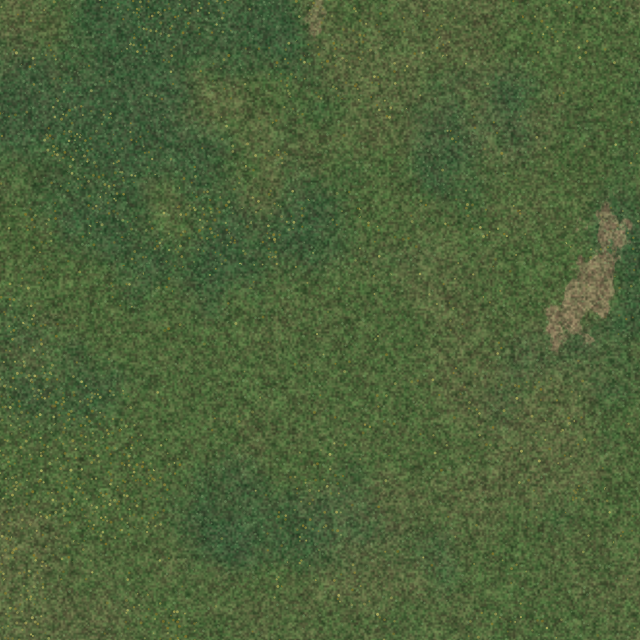
Reproduce this texture procedurally as a Shadertoy shader.

```glsl
// A meadow seen from above: fine green grain over broad drifts of tone,
// with clustered yellow flowers, pale blades and ragged patches of bare earth.
// Layered value noise gives the turf; jittered cells scatter the flecks.

const vec3 GRASS       = vec3(0.302, 0.388, 0.222);
const vec3 COOL_GRASS  = vec3(0.225, 0.335, 0.220);
const vec3 DRY_GRASS   = vec3(0.370, 0.400, 0.255);
const vec3 EARTH       = vec3(0.520, 0.465, 0.350);
const vec3 PALE_FLOWER = vec3(0.740, 0.720, 0.390);
const vec3 OCHRE       = vec3(0.540, 0.470, 0.160);
const vec3 PALE_BLADE  = vec3(0.470, 0.600, 0.400);
const vec3 SHADE       = vec3(0.190, 0.250, 0.160);

float hash(vec2 cell, float seed) {
    uvec2 q = uvec2(ivec2(cell) + 4096);
    uint h = q.x * 1597334677u ^ q.y * 3812015801u ^ uint(seed) * 2654435769u;
    h = (h ^ (h >> 16)) * 2246822519u;
    h = (h ^ (h >> 13)) * 3266489917u;
    h ^= h >> 16;
    return float(h >> 8) / 16777216.0;
}

float noise(vec2 p, float seed) {
    vec2 i = floor(p), f = fract(p);
    f = f * f * (3.0 - 2.0 * f);
    float low  = mix(hash(i, seed), hash(i + vec2(1, 0), seed), f.x);
    float high = mix(hash(i + vec2(0, 1), seed), hash(i + vec2(1, 1), seed), f.x);
    return mix(low, high, f.y);
}

float fbm(vec2 p, float seed) {
    float sum = 0.0, weight = 0.5;
    for (int octave = 0; octave < 5; octave++) {
        sum += weight * noise(p, seed + float(octave));
        p = mat2(1.6, 1.2, -1.2, 1.6) * p;
        weight *= 0.5;
    }
    return sum / 0.97;
}

// Soft spots, one per cell at most: x is coverage, y a random tint.
vec2 flecks(vec2 uv, float cells, float density, float seed) {
    vec2 p = uv * cells, base = floor(p), result = vec2(0.0);
    float blur = max(0.18, 0.6 * cells / iResolution.y);
    for (int y = -1; y <= 1; y++)
    for (int x = -1; x <= 1; x++) {
        vec2 cell = base + vec2(x, y);
        if (hash(cell, seed) > density) continue;
        vec2 center = cell + vec2(hash(cell, seed + 1.0), hash(cell, seed + 2.0));
        float radius = mix(0.22, 0.42, hash(cell, seed + 3.0));
        float spot = 1.0 - smoothstep(radius - blur, radius + blur, length(p - center));
        spot *= mix(0.45, 1.0, hash(cell, seed + 4.0));
        if (spot > result.x) result = vec2(spot, hash(cell, seed + 5.0));
    }
    return result;
}

// Ragged stain, strongest at its center, broken up by noise.
float patchMask(vec2 uv, vec2 center, vec2 size, float tilt, float seed) {
    float c = cos(tilt), s = sin(tilt);
    vec2 d = mat2(c, -s, s, c) * (uv - center) / size;
    float ragged = fbm(uv * vec2(38.0, 28.0), seed);
    return smoothstep(0.50, 0.62, ragged + 0.16 - 0.24 * dot(d, d));
}

void mainImage(out vec4 fragColor, in vec2 fragCoord) {
    vec2 uv = fragCoord / iResolution.y;

    // Broad drifts of cool and dry grass
    float drift = fbm(uv * 5.0, 11.0);
    float dryness = fbm(uv * 7.0 + 3.0, 23.0);
    float edgeShade = smoothstep(0.93, 1.0, uv.x) * smoothstep(0.65, 0.85, uv.y);
    float upperLeft = smoothstep(0.5, 0.0, uv.x) * smoothstep(0.45, 0.9, uv.y);
    float cool = smoothstep(0.50, 0.78, drift + 0.08 * upperLeft + 0.14 * edgeShade);
    float dry = smoothstep(0.45, 0.72, dryness + 0.05 * (1.0 - uv.y));
    vec3 color = mix(GRASS, DRY_GRASS, 0.65 * dry);
    color = mix(color, COOL_GRASS, 0.75 * cool);

    // Bare earth
    float earth = patchMask(uv, vec2(0.92, 0.57), vec2(0.055, 0.12), -0.5, 37.0);
    earth = max(earth, 0.6 * patchMask(uv, vec2(0.485, 0.98), vec2(0.02, 0.05), 0.0, 41.0));
    color = mix(color, EARTH, 0.8 * earth);

    // Fine turf grain in brightness and hue
    float grain = 0.50 * (noise(uv * 310.0, 51.0) - 0.5)
                + 0.34 * (noise(uv * 170.0, 52.0) - 0.5)
                + 0.16 * (noise(uv * 70.0, 53.0) - 0.5);
    float hue = noise(uv * 240.0, 54.0) - 0.5;
    color *= 1.0 + 0.85 * grain;
    color += hue * vec3(0.085, 0.005, 0.035);

    // Shadows and pale blades everywhere
    vec2 shadow = flecks(uv, 150.0, 0.07 + 0.08 * cool, 61.0);
    vec2 blade = flecks(uv, 190.0, 0.05 + 0.05 * cool, 71.0);
    color = mix(color, SHADE, 0.40 * shadow.x);
    color = mix(color, PALE_BLADE, 0.50 * blade.x);

    // Flowers gather in drifts, mostly on the left
    float leftward = smoothstep(0.75, 0.05, uv.x);
    float cluster = smoothstep(0.42, 0.72, fbm(uv * 8.0 + 9.0, 83.0) + 0.17 * leftward - 0.06);
    float density = 0.008 + cluster * mix(0.05, 0.20, leftward);
    vec2 flower = flecks(uv, 180.0, density, 91.0);
    vec3 petal = mix(OCHRE, PALE_FLOWER, smoothstep(0.2, 0.9, flower.y));
    color = mix(color, petal, 0.80 * flower.x * (1.0 - 0.7 * earth));

    fragColor = vec4(clamp(color, 0.0, 1.0), 1.0);
}
```
